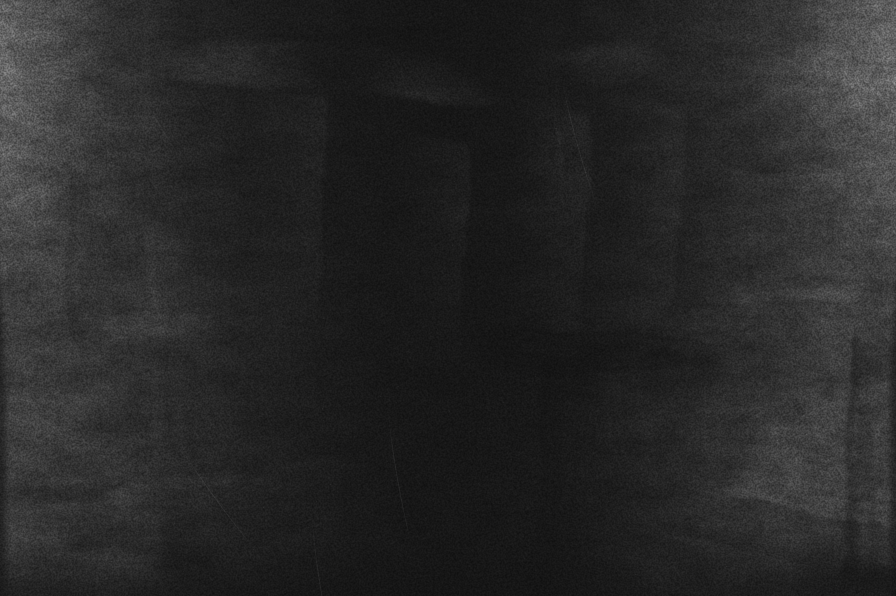
Give the GLSL for this texture, as a WebGL 1 fragment shader.

```glsl
precision highp float;
// A wiped black chalkboard: dark in the middle, with chalk haze at the sides.
// Eraser strokes with one crisp and one fading edge modulate the haze;
// gradient-noise mottling, grain, dust and hairline scratches finish it.

uniform vec2 u_resolution;

const vec3 TINT = vec3(1.0, 1.0, 1.002);
const float BOARD_LEVEL = 0.083;    // bare slate
const float SIDE_HAZE = 0.125;      // chalk towards left and right
const float SIDE_POWER = 1.7;
const float CORNER_HAZE = 0.17;     // extra chalk in the upper corners
const float PATCH_HAZE = 0.045;     // worn patches low at both sides
const float TOP_SMEAR = 0.065;      // wiped band below the top edge
const float BAND_LIFT = 0.026;      // upright bands in the middle
const float STROKE_GAIN = 0.36;
const float STROKE_EDGE = 0.010;
const int STROKE_COUNT = 46;
const int BAND_COUNT = 4;
const int SCRATCH_COUNT = 4;
const float MOTTLE_GAIN = 0.30;     // chalk clinging unevenly
const float GRAIN_SCALE = 330.0;    // grains per canvas height
const float GRAIN_GAIN = 0.42;
const float WEAVE_GAIN = 0.07;

float hash(vec2 p) {
  vec3 q = fract(vec3(p.xyx) * 0.1031);
  q += dot(q, q.yzx + 33.33);
  return fract((q.x + q.y) * q.z);
}

float cornerSlope(vec2 cell, vec2 offset) {
  float angle = 6.2832 * hash(cell);
  return dot(vec2(cos(angle), sin(angle)), offset);
}

// Gradient noise, roughly -0.7 to 0.7
float noise(vec2 p) {
  vec2 i = floor(p), f = fract(p);
  vec2 w = f * f * f * (f * (f * 6.0 - 15.0) + 10.0);
  vec2 e = vec2(1.0, 0.0);
  return mix(
    mix(cornerSlope(i, f), cornerSlope(i + e.xy, f - e.xy), w.x),
    mix(cornerSlope(i + e.yx, f - e.yx), cornerSlope(i + e.xx, f - e.xx), w.x), w.y);
}

float clouds(vec2 p) {
  return noise(p) + 0.5 * noise(p * 2.1 + 17.0) + 0.25 * noise(p * 4.3 + 41.0);
}

vec2 rotate(vec2 p, float angle) {
  float c = cos(angle), s = sin(angle);
  return vec2(c * p.x + s * p.y, c * p.y - s * p.x);
}

float blob(vec2 p, vec2 center, vec2 radius) {
  vec2 d = (p - center) / radius;
  return exp(-dot(d, d));
}

// One eraser stroke along q.x: crisp below, fading above, streaked lengthwise
float strokeMask(vec2 q, vec2 halfSize, float seed) {
  float ends = smoothstep(0.0, 0.04, halfSize.x - abs(q.x));
  float crisp = smoothstep(-halfSize.y, STROKE_EDGE - halfSize.y, q.y);
  float fade = 1.0 - smoothstep(-halfSize.y, halfSize.y, q.y);
  float streaks = 0.85 + 1.0 * noise(vec2(q.x * 4.0, q.y * 60.0) + seed * 7.0);
  return ends * crisp * fade * streaks;
}

float strokes(vec2 p, float aspect) {
  float sum = 0.0;
  vec2 bent = p + 0.02 * vec2(noise(p * 6.0), noise(p * 6.0 + 31.0))
                + 0.007 * vec2(noise(p * 45.0), noise(p * 45.0 + 53.0));
  for (int i = 0; i < STROKE_COUNT; i++) {
    float k = float(i) + 1.0;
    vec2 center = vec2(hash(vec2(k, 3.0)) * aspect, hash(vec2(k, 11.0)));
    float upright = step(0.72, hash(vec2(k, 19.0)));
    float slant = (hash(vec2(k, 23.0)) - 0.4) * 0.55;
    float flip = 3.1416 * step(0.5, hash(vec2(k, 29.0)));
    vec2 q = rotate(bent - center, mix(slant, 1.5708 + 0.3 * slant, upright) + flip);
    q.y += 0.5 * (hash(vec2(k, 31.0)) - 0.5) * q.x * q.x;
    vec2 halfSize = vec2(mix(0.06, 0.24, hash(vec2(k, 37.0))),
                         mix(0.025, 0.075, hash(vec2(k, 43.0))));
    sum += strokeMask(q, halfSize, k) * mix(-1.1, 1.1, hash(vec2(k, 47.0)));
  }
  return sum;
}

// Upright wiped bands of uneven height, each with a crisp right edge
float bands(vec2 uv) {
  float sum = 0.0;
  for (int i = 0; i < BAND_COUNT; i++) {
    float k = float(i);
    float edge = 0.36 + 0.175 * k * (1.0 - 0.08 * k) + 0.008 * noise(vec2(k, uv.y * 5.0));
    float d = edge - uv.x + 0.03 * (uv.y - 0.5) + 0.004 * noise(uv * vec2(60.0, 30.0));
    float top = 0.85 - 0.09 * hash(vec2(k, 71.0)) + 0.3 * d;
    float reach = smoothstep(0.25, 0.75, uv.y) * (1.0 - smoothstep(top - 0.02, top, uv.y));
    sum += smoothstep(0.0, 0.008, d) * (1.0 - smoothstep(0.0, 0.10, d)) * reach;
  }
  return sum;
}

float scratches(vec2 p, float aspect) {
  float sum = 0.0;
  float blur = 0.0006 + 0.6 / u_resolution.y;
  for (int i = 0; i < SCRATCH_COUNT; i++) {
    float k = float(i) + 60.0;
    vec2 center = vec2(mix(0.2, 0.8, hash(vec2(k, 2.0))) * aspect, hash(vec2(k, 5.0)));
    vec2 q = rotate(p - center, 1.5708 + 0.9 * (hash(vec2(k, 9.0)) - 0.3));
    float ends = 1.0 - smoothstep(0.03, 0.13, abs(q.x));
    sum += ends * (1.0 - smoothstep(0.0, blur, abs(q.y + 0.3 * q.x * q.x)));
  }
  return sum;
}

void main() {
  vec2 uv = gl_FragCoord.xy / u_resolution;
  float aspect = u_resolution.x / u_resolution.y;
  vec2 p = vec2(uv.x * aspect, uv.y);
  float side = abs(2.0 * uv.x - 1.0);
  vec2 folded = vec2(side, uv.y);

  // Broad chalk haze
  float cloud = clouds(p * 3.0 + 5.0);
  float haze = SIDE_HAZE * pow(side, SIDE_POWER) * (1.0 + 0.4 * cloud);
  haze += CORNER_HAZE * blob(folded, vec2(1.02, 0.88), vec2(0.25, 0.30));
  haze += PATCH_HAZE * blob(folded, vec2(0.78, 0.30), vec2(0.25, 0.24)) * (1.0 + cloud);
  float smearY = uv.y + 0.05 * noise(p * 3.0) + 0.05 * (1.0 - side);
  float smear = smoothstep(0.86, 0.875, smearY) * (1.0 - smoothstep(0.93, 0.96, smearY));
  haze += TOP_SMEAR * smear * clamp(0.25 + 1.5 * noise(p * vec2(4.0, 8.0) + 8.0), 0.0, 1.0);
  haze += BAND_LIFT * bands(uv);

  // Wiping and mottling, then the dark rim below and low at the sides
  float mottle = clouds(p * vec2(14.0, 26.0) + 3.0) + 0.7 * noise(p * vec2(75.0, 95.0));
  haze = (haze + 0.02) * max(0.25, 1.0 + STROKE_GAIN * strokes(p, aspect));
  haze = haze * (1.0 + MOTTLE_GAIN * mottle) - 0.014;
  float rim = smoothstep(0.0, 0.025, 1.0 - side + 0.02 * smoothstep(0.35, 0.65, uv.y));
  haze *= mix(0.35, 1.0, smoothstep(0.0, 0.10, uv.y + 0.04 * cloud)) * mix(0.4, 1.0, rim);
  float level = BOARD_LEVEL + haze;

  // Grain turned off the pixel axes, weave, dust and scratches
  vec2 g = rotate(p, 0.55) * GRAIN_SCALE;
  float grain = noise(g) + 0.5 * noise(g * 0.57 + 77.0);
  float weave = noise(p * vec2(40.0, 190.0)) + 0.6 * noise(p * vec2(150.0, 14.0) + 9.0);
  level *= 1.0 + GRAIN_GAIN * grain + WEAVE_GAIN * weave;
  float dust = smoothstep(0.42, 0.66, noise(g * 0.71 + 200.0));
  level += dust * (0.03 + 0.22 * max(haze, 0.0)) + 0.05 * scratches(p, aspect);

  gl_FragColor = vec4(clamp(level, 0.0, 1.0) * TINT, 1.0);
}
```
